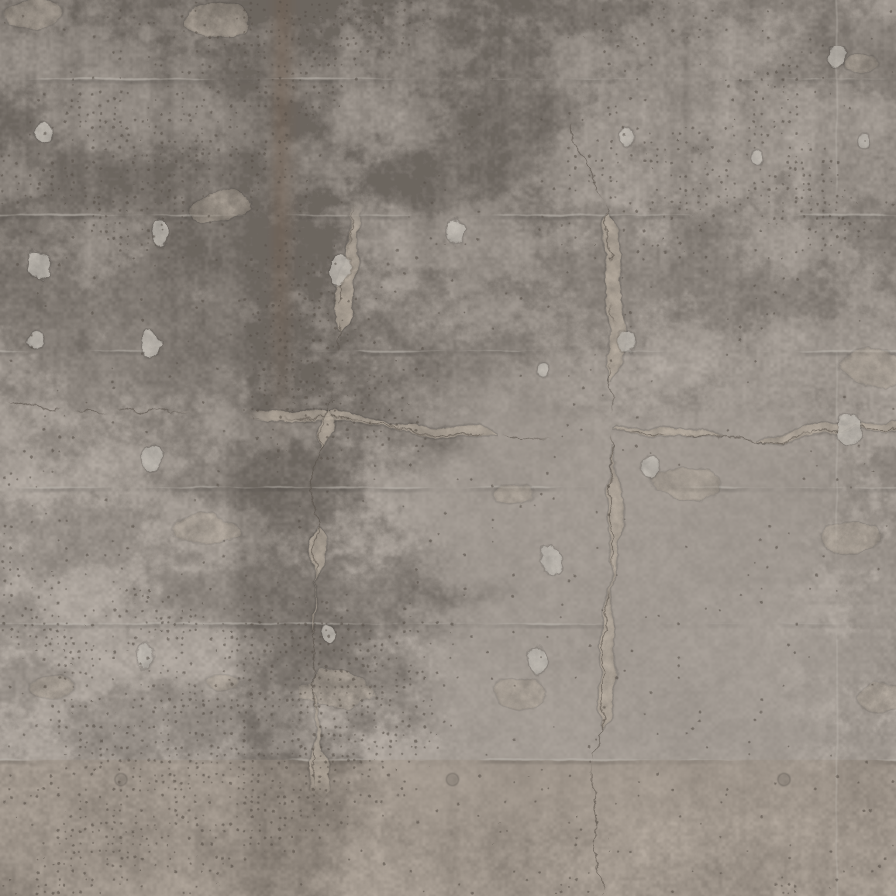
Reproduce this texture procedurally as a WebGL 2 fragment shader.

```glsl
#version 300 es
precision highp float;

#define PANEL_HEIGHT 0.152
#define FOOTING_TOP 0.152
#define DARK_CONCRETE vec3(0.445, 0.42, 0.395)
#define LIGHT_CONCRETE vec3(0.66, 0.63, 0.60)
#define CHIP_COLOR vec3(0.75, 0.73, 0.70)
#define SPALL_COLOR vec3(0.67, 0.63, 0.58)
#define CRACK_COLOR vec3(0.34, 0.31, 0.28)
#define RUST_COLOR vec3(0.44, 0.38, 0.33)
#define GRAIN 0.46
#define MOTTLING 1.35

uniform vec2 u_resolution;
out vec4 fragColor;

float hash(vec2 p) {
  return fract(sin(dot(p, vec2(127.1, 311.7))) * 43758.5453);
}

float noise(vec2 p) {
  vec2 i = floor(p), f = fract(p);
  f = f * f * (3.0 - 2.0 * f);
  return mix(mix(hash(i), hash(i + vec2(1, 0)), f.x),
             mix(hash(i + vec2(0, 1)), hash(i + vec2(1, 1)), f.x), f.y);
}

float fbm(vec2 p) {
  float sum = 0.0, amp = 0.5;
  for (int i = 0; i < 6; i++) {
    sum += amp * noise(p);
    p = mat2(1.6, 1.2, -1.2, 1.6) * p + 7.3;
    amp *= 0.55;
  }
  return sum / 1.08;
}

// Antialiased coverage of a signed distance
float cover(float d) {
  float w = 0.9 / u_resolution.y;
  return 1.0 - smoothstep(-w, w, d);
}

float between(float lo, float hi, float soft, float v) {
  return smoothstep(lo - soft, lo + soft, v) * (1.0 - smoothstep(hi - soft, hi + soft, v));
}

// Signed distance to one ragged blob per grid cell
float blobs(vec2 p, float cells, float chance, float size, vec2 stretch) {
  vec2 cell = floor(p * cells);
  vec2 jitter = vec2(hash(cell + 3.1), hash(cell + 7.7));
  vec2 q = p - (cell + 0.27 + 0.46 * jitter) / cells;
  float radius = size * mix(0.35, 0.9, hash(cell + 5.9));
  float d = length(q * stretch) - radius * (0.4 + 1.1 * fbm(p * 1.2 / size + cell));
  return hash(cell + 11.3) < chance ? d : 1.0;
}

// Crack with flaked lenses; across is the offset from its path
vec3 crack(vec3 col, float across, float along, float width, float seed, float mask) {
  across += 0.03 * (fbm(vec2(along * 13.0, seed)) - 0.5);
  float ragged = 0.008 * (fbm(vec2(along * 70.0, across * 60.0 + seed)) - 0.5);
  float lens = width * smoothstep(0.35, 0.85, noise(vec2(along * 23.0, seed + 4.0))) - 0.001;
  float d = abs(across + ragged) - lens;
  col *= 1.0 - 0.15 * mask * (1.0 - smoothstep(0.0, 0.003, abs(d))) * step(0.0, lens);
  float flake = fbm(vec2(along, across) * 90.0);
  col = mix(col, SPALL_COLOR * (0.8 + 0.4 * flake), 0.75 * mask * cover(d));
  float hairline = abs(across + ragged * 1.8 + 0.6 * max(lens, 0.0)) - 0.0006;
  return mix(col, CRACK_COLOR, 0.65 * mask * cover(hairline) * smoothstep(0.2, 0.5, noise(vec2(along * 40.0, seed))));
}

void main() {
  vec2 p = gl_FragCoord.xy / u_resolution.y;
  float clouds = fbm(p * 4.0 + 2.0) - 0.5;
  float blotches = fbm(p * vec2(9.0, 15.0) + 9.0) - 0.5;
  float streaks = fbm(p * vec2(38.0, 2.5)) - 0.5;
  float fine = fbm(p * 85.0) - 0.5;
  float upper = smoothstep(0.3, 0.95, p.y + 0.25 * clouds);

  // Broad staining: dark top, drainage band, clean pane
  float band = smoothstep(0.25, 0.29, p.x + 0.04 * streaks)
             * (1.0 - smoothstep(0.32, 0.47, p.x + 0.3 * blotches + 0.06 * fine));
  float tone = mix(0.88, 0.38, upper) - 0.1 * (1.0 - smoothstep(0.2, 0.4, p.x));
  tone += MOTTLING * (0.6 * clouds + 0.5 * blotches) + 0.7 * upper * streaks - 0.42 * band;
  tone += 0.2 * (smoothstep(-0.08, 0.08, blotches + 0.3 * fine) - 0.5);
  float pane = between(0.48, 0.92, 0.06, p.x + 0.25 * blotches) * between(0.1, 0.52, 0.06, p.y + 0.2 * clouds);
  tone = mix(tone, 0.88 + 0.15 * clouds, 0.85 * pane);

  // Footing course
  float footing = cover(p.y - FOOTING_TOP);
  tone = mix(tone, 0.8 + 0.6 * blotches + 0.4 * streaks - 0.3 * band, footing);
  tone += GRAIN * (1.0 - 0.5 * pane) * (fine + 0.6 * (noise(p * 260.0) - 0.5));
  vec3 col = mix(DARK_CONCRETE, LIGHT_CONCRETE, clamp(tone, -0.1, 1.2));
  col *= mix(vec3(1.0), vec3(1.0, 0.985, 0.965), footing);

  // Rust run
  float run = exp(-pow((p.x - 0.315 + 0.01 * streaks) / 0.011, 2.0));
  col = mix(col, RUST_COLOR, 0.55 * run * smoothstep(0.45, 0.75, p.y));

  // Formwork seams
  float row = floor(p.y / PANEL_HEIGHT + 0.5);
  float seam = p.y - row * PANEL_HEIGHT + 0.003 * (fbm(vec2(p.x * 40.0, row)) - 0.5);
  float worn = smoothstep(0.35, 0.75, fbm(vec2(p.x * 14.0, row * 5.0))) * step(0.5, row);
  col *= 1.0 - 0.12 * worn * between(-0.005, 0.0, 0.002, seam);
  col = mix(col, CHIP_COLOR, 0.55 * worn * cover(abs(seam) - 0.0012 * worn));
  float joint = abs(p.x - 0.935 + 0.002 * noise(vec2(p.y * 40.0, 2.0)));
  col = mix(col, CHIP_COLOR, 0.3 * cover(joint - 0.001) * smoothstep(0.3, 0.6, noise(vec2(p.y * 12.0, 8.0))));

  // Shallow tan scars
  float scar = blobs(p + 0.03, 5.5, 0.42 * (1.0 - footing), 0.043, vec2(0.85, 1.7));
  col *= 1.0 - 0.1 * (1.0 - smoothstep(0.0, 0.004, abs(scar)));
  col = mix(col, SPALL_COLOR * (0.94 + 0.5 * fine), 0.5 * cover(scar));

  // Cracks
  float level = 0.53 + 0.018 * cos(4.2 * p.x);
  col = crack(col, p.y - level, p.x, 0.0065, 3.0, 1.0 - between(0.2, 0.29, 0.02, p.x));
  float leftPath = 0.354 + 0.045 * smoothstep(0.45, 0.78, p.y);
  col = crack(col, p.x - leftPath, p.y, 0.011, 17.0, between(0.12, 0.76, 0.02, p.y));
  float rightPath = 0.67 + 0.015 * smoothstep(0.1, 0.3, p.y) - 0.04 * smoothstep(0.74, 0.87, p.y);
  col = crack(col, p.x - rightPath, p.y, 0.009, 31.0, 1.0 - smoothstep(0.85, 0.88, p.y));

  // Pale chips with a shaded rim
  float chip = blobs(p, 9.0, 0.32 * between(0.25, 0.95, 0.05, p.y), 0.018, vec2(1.15, 0.9));
  col *= 1.0 - 0.15 * (1.0 - smoothstep(0.0, 0.003, abs(chip)));
  col = mix(col, CHIP_COLOR * (0.97 + 0.3 * fine), 0.85 * cover(chip));

  // Tie holes and air pits
  vec2 tie = vec2((fract((p.x - 0.135) / 0.37 + 0.5) - 0.5) * 0.37, p.y - 0.13);
  col *= 1.0 - 0.1 * cover(length(tie) - 0.007) - 0.1 * cover(abs(length(tie) - 0.007) - 0.001);
  float porous = smoothstep(0.48, 0.68, fbm(p * 5.0 + 20.0) + 0.12 * band) * (1.0 - pane);
  float pit = blobs(p, 130.0, 0.03 + 0.5 * porous, 0.002, vec2(1.0));
  col = mix(col, CRACK_COLOR, 0.6 * cover(pit));

  fragColor = vec4(col, 1.0);
}
```
